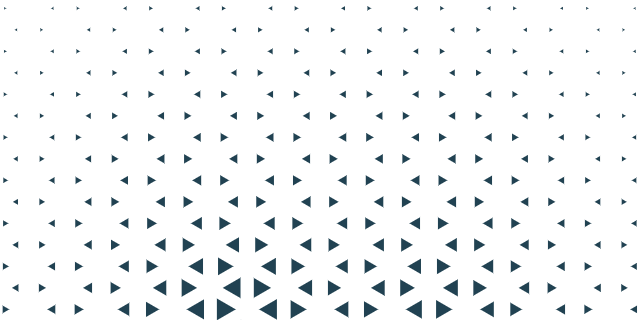
This pattern is drawn by a Shadertoy shader. Its source:

```glsl
// Lengths are fractions of the canvas height, y measured from the top
const vec3 PAPER = vec3(1.0);
const vec3 INK = vec3(0.13, 0.26, 0.32);

const float PAIR_PERIOD = 0.2274;   // horizontal step between triangle pairs
const float PAIR_START = 0.2036;    // middle of a pair in even rows
const float PAIR_OFFSET = 0.039;    // triangle center from pair middle
const float ROW_STEP = 0.0672;
const float ROW_START = 0.026;

const float TOP_WIDTH = 0.011;
const float WIDTH_GROWTH = 0.029;   // extra width per unit of depth
const float SIDE_SCALE = 0.52;      // width factor at the left and right ends
const vec2 SIDE_FADE = vec2(0.39, 1.04);

const vec2 MAJOR_CENTER = vec2(0.742, 0.977);
const float MAJOR_GAIN = 0.0208;
const float MAJOR_RADIUS = 0.221;
const vec2 MINOR_CENTER = vec2(1.354, 0.977);
const float MINOR_GAIN = 0.0117;
const float MINOR_RADIUS = 0.208;

float swell(vec2 p, vec2 center, float radius) {
    vec2 d = (p - center) / radius;
    return exp(-dot(d, d));
}

// Tip-to-base width of the triangle centered at p
float triangleWidth(vec2 p, float middle) {
    float side = smoothstep(SIDE_FADE.x, SIDE_FADE.y, abs(p.x - middle));
    float width = (TOP_WIDTH + WIDTH_GROWTH * p.y) * mix(1.0, SIDE_SCALE, side);
    width += MAJOR_GAIN * swell(p, MAJOR_CENTER, MAJOR_RADIUS);
    width += MINOR_GAIN * swell(p, MINOR_CENTER, MINOR_RADIUS);
    return width;
}

// Equilateral triangle pointing along +x, centered at the origin
float triangleDistance(vec2 p, float width) {
    return max(-p.x, 0.5 * p.x + 0.8660254 * abs(p.y)) - width / 3.0;
}

// Nearest mirrored pair in a row; odd rows shift by half a period
float rowDistance(vec2 p, float row, float middle) {
    float start = PAIR_START - 0.5 * PAIR_PERIOD * mod(row, 2.0);
    float pairX = start + PAIR_PERIOD * round((p.x - start) / PAIR_PERIOD);
    float rowY = ROW_START + row * ROW_STEP;
    float facing = p.x < pairX ? -1.0 : 1.0;
    vec2 triCenter = vec2(pairX + facing * PAIR_OFFSET, rowY);
    vec2 local = vec2(facing * (p.x - triCenter.x), p.y - rowY);
    return triangleDistance(local, triangleWidth(triCenter, middle));
}

void mainImage(out vec4 fragColor, in vec2 fragCoord) {
    float pixel = 1.0 / iResolution.y;
    vec2 p = vec2(fragCoord.x, iResolution.y - fragCoord.y) * pixel;
    float middle = 0.5 * iResolution.x * pixel;

    // Large triangles can reach into adjacent rows
    float nearestRow = round((p.y - ROW_START) / ROW_STEP);
    float dist = 1.0;
    for (int i = -1; i <= 1; i++) {
        dist = min(dist, rowDistance(p, nearestRow + float(i), middle));
    }

    float coverage = clamp(0.5 - dist / pixel, 0.0, 1.0);
    fragColor = vec4(mix(PAPER, INK, coverage), 1.0);
}
```
